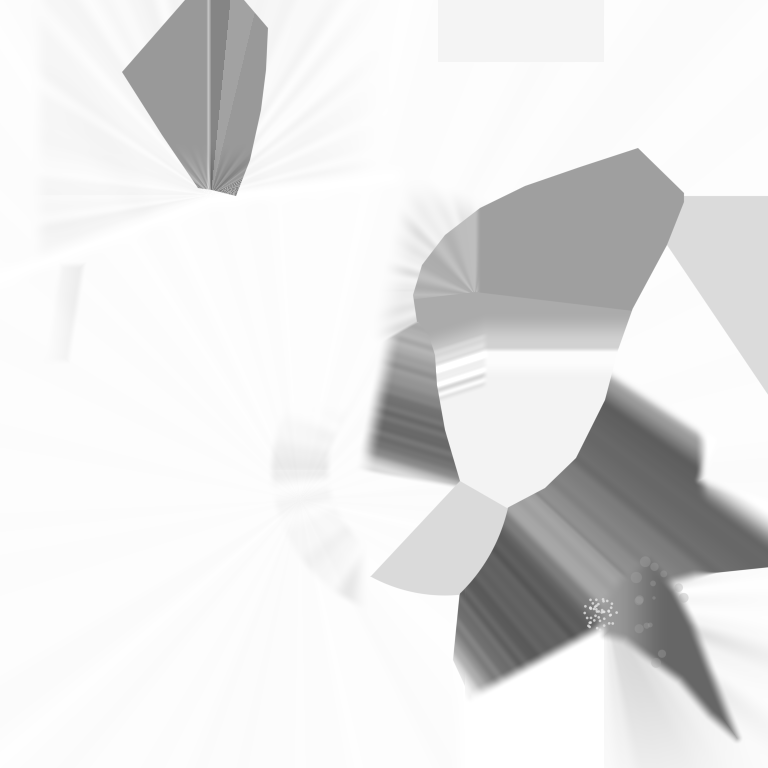
Reproduce this texture map procedurally as a WebGL 2 fragment shader.

```glsl
#version 300 es
precision highp float;
// Grey petals with streaked shading over a nearly white, faintly rayed ground.
// Outlines are polygon and arc distances; shading uses ramps along bands or
// around fan centres, with value noise for streaks and hashed specks.
#define SPAN 7.68
#define GROUND 0.985
#define CROWN_GREY 0.625
#define PALE_GREY 0.855
#define STREAK 0.07
#define SPECKS 60
#define SOFT 0.07
uniform vec2 u_resolution;
out vec4 fragColor;

float hash(float n) { return fract(sin(n * 127.1) * 43758.5453); }
float noise(float x) {
  float f = fract(x);
  return mix(hash(floor(x)), hash(floor(x) + 1.0), f * f * (3.0 - 2.0 * f));
}
float rays(vec2 p, vec2 c, float n) { return noise(atan(p.y - c.y, p.x - c.x) * n + 90.0); }
float rise(float x, float a, float b) { return smoothstep(a, b, x); }
float fill(float d, float w) { return 1.0 - smoothstep(-w, w, d); }
float ramp(float v, float k, float a, float b, float next) { return mix(v, next, rise(k, a, b)); }
float polygon(vec2 p, float v[24]) {
  float d = SPAN, s = 1.0;
  vec2 b = vec2(v[22], v[23]);
  for (int i = 0; i < 24; i += 2) {
    vec2 a = vec2(v[i], v[i + 1]), e = b - a, w = p - a;
    d = min(d, length(w - e * clamp(dot(w, e) / dot(e, e), 0.0, 1.0)));
    bvec3 c = bvec3(p.y >= a.y, p.y < b.y, e.x * w.y > e.y * w.x);
    if (all(c) || all(not(c))) s = -s;
    b = a;
  }
  return s * d;
}

// Pale ground: rays, ridge, panels and veil
float ground(vec2 p, float aa) {
  float v = GROUND + 0.01 * rays(p, vec2(3, 5), 14.0);
  float x = p.x - 2.1, ridge = p.y - 2.0 + 0.25 * x - 0.123 * abs(x);
  v -= 0.04 * rays(p, vec2(2.1, 1.95), 16.0) * fill(ridge, 0.04) * rise(p.x, 0.3, 0.5) * fill(p.x - 3.5, 0.45);
  v = mix(v, 1.0, fill(abs(ridge) - 0.07, 0.08) * fill(p.x - 4.0, 0.1));
  float strip = max(abs(p.x - 0.65 + 0.16 * (p.y - 3.1)) - 0.11, abs(p.y - 3.13) - 0.48);
  v -= 0.07 * fill(strip, 0.04) * rise(p.x, 0.4, 0.9);
  vec2 hub = vec2(4.2, 4.7);
  v -= 0.08 * rays(p, hub, 9.0) * fill(abs(length(p - hub) - 1.2) - 0.28, 0.05) * fill(p.x - 3.6, 0.1) * rise(p.y, 4.0, 4.6);
  v = mix(v, 0.955, fill(max(abs(p.x - 5.21) - 0.83, p.y - 0.62), aa));
  float corner = max(max(1.96 - p.y, 6.67 - p.x), 0.56 * (p.y - 2.45) - 0.83 * (p.x - 6.67));
  v = mix(v, 0.86, fill(corner, aa));
  float fade = 1.0 - rise(length(p - vec2(6.04, 6.3)), 0.2, 2.2);
  float fan = 1.0 - (0.04 + 0.12 * fade) * rays(p, vec2(6.04, 6), 9.0) * step(6.04, p.x);
  v = mix(v, fan, rise(p.y, 5.65, 5.9) * rise(p.x, 4.5, 4.7));
  float veil = rise(p.x - 4.1 + 0.22 * (p.y - 1.9), -0.12, 0.2) * rise(p.y - 1.75 - 0.35 * (p.x - 4.1), -0.05, 0.3);
  return mix(v, 0.86 + 0.1 * rays(p, vec2(4.8, 2.9), 10.0), veil * fill(p.y - 3.35, 0.1) * fill(p.x - 4.9, 0.1));
}

// Top petal, folded around its lower tip
float topPetal(vec2 p) {
  float q = (p.x - 2.11) / max(1.95 - p.y, 0.02);
  float v = q < 0.0 ? 0.6 : q < 0.1 ? 0.52 : q < 0.24 ? 0.635 : 0.6;
  v = mix(v, 0.76, fill(abs(p.x - 2.085) - 0.012, 0.012));
  return v + 0.25 * (noise(q * 9.0) - 0.5) * rise(p.y, 1.4, 1.9);
}

// Large petal: crown, left fan, bands, pale tip
float largePetal(vec2 p, float aa) {
  float side = fill(p.x - 4.85, 0.04), t = p.y + side * 0.32 * (p.x - 4.85);
  float v = ramp(0.67, t, 3.12, 3.44, 0.82);
  v = ramp(v, t, 3.47, 3.53, 0.99);
  v = ramp(v, t, 3.6, 3.8, 0.953);
  v += side * 0.22 * (noise(t * 20.0) - 0.6) * fill(abs(t - 3.6) - 0.25, 0.04);
  float crown = mix(CROWN_GREY, 0.67 + 0.1 * rays(p, vec2(4.75, 2.95), 5.0), fill(p.x - 4.78, 0.03));
  return mix(v, crown, fill(p.y - 2.92 - 0.12 * abs(p.x - 4.75), aa));
}

// Dark streaks spreading from a far centre
float darkFan(vec2 p) {
  float k = (p.y + 0.6) / (p.x + 0.6);
  float v = ramp(0.97, k, 0.635, 0.665, 0.6);
  v = ramp(v, k, 0.66, 0.7, 0.39);
  v = ramp(v, k, 0.76, 0.91, 0.54);
  v = ramp(v, k, 0.925, 0.935, 0.64);
  v = ramp(v, k, 0.985, 1.06, 0.36);
  v = ramp(v, k, 1.2, 1.34, 0.5);
  v = ramp(v, k, 1.33, 1.43, 0.92);
  v = mix(v, 1.0, fill(k - 0.715, 0.025) * rise(p.x, 6.95, 7.1));
  return v + STREAK * (noise(k * 60.0) - 0.5);
}

void main() {
  vec2 p = gl_FragCoord.xy / u_resolution * SPAN;
  p.y = SPAN - p.y;
  float aa = 0.7 * SPAN / u_resolution.y, v = ground(p, aa);

  // dark left panel
  float t = p.y - 0.3 * (p.x - 4.0);
  float shade = ramp(0.68, t, 3.4, 3.7, 0.59);
  shade = ramp(shade, t, 3.68, 4.1, 0.44);
  shade = ramp(shade, t, 4.5, 4.78, 0.88) + STREAK * (noise(t * 18.0) - 0.5);
  float panel = rise(p.x - 3.9 + 0.2 * (p.y - 3.4), -0.1, 0.12) * fill(3.4 - 0.56 * (p.x - 3.85) - p.y, 0.02);
  v = mix(v, shade, panel * fill(p.y - 4.7 - 0.17 * (p.x - 3.6), 0.03) * fill(p.x - 4.62, aa));

  // dark fan, tail and specks
  float fan = polygon(p, float[24](6.05, 3.68, 7.14, 4.4, 7.0, 4.8, 7.9, 5.1, 7.9, 5.65, 6.95, 5.75,
    6.6, 5.85, 5.95, 6.3, 4.7, 6.97, 4.53, 6.6, 4.6, 5.9, 4.5, 5.7));
  float soft = p.x < 4.65 ? aa : mix(SOFT, aa, rise(p.x, 6.9, 7.2) * step(5.3, p.y));
  v = mix(v, darkFan(p), fill(fan, soft));
  float tail = polygon(p, float[24](6.2, 5.8, 6.5, 5.6, 6.75, 5.9, 6.93, 6.25, 7.1, 6.7, 7.37, 7.38,
    7.1, 7.15, 6.8, 6.8, 6.45, 6.55, 6.25, 6.4, 6.05, 6.35, 6.0, 6.1));
  v = mix(v, ramp(0.6, p.x, 6.1, 6.7, 0.4), fill(tail, SOFT));
  for (int i = 0; i < SPECKS; i++) {
    float n = float(i), a = 6.283 * hash(n + 0.3), r = sqrt(hash(n + 0.6));
    bool fine = i % 4 > 0;
    vec2 c = fine ? vec2(6, 6.13) : vec2(6.6, 6.1);
    c += r * vec2(cos(a), sin(a)) * (fine ? vec2(0.18) : vec2(0.3, 0.65));
    float size = fine ? 0.013 : 0.06 * r;
    v = mix(v, fine ? 0.9 : 0.65, fill(length(p - c) - size, aa) * (fine ? 0.8 : 0.35));
  }

  // pale lower petal, large petal, top petal
  float lower = max(length(p - vec2(4.45, 4.4)) - 1.555, length(p - vec2(3.4, 4.7)) - 1.722);
  v = mix(v, PALE_GREY, fill(max(lower, 6.643 - dot(p, vec2(0.73, 0.683))), aa));
  float crown = polygon(p, float[24](6.38, 1.48, 6.84, 1.93, 6.84, 2.02, 6.67, 2.45, 6.32, 3.1, 4.17, 3.22,
    4.13, 2.95, 4.22, 2.65, 4.45, 2.35, 4.8, 2.08, 5.25, 1.86, 5.8, 1.67));
  float tip = polygon(p, float[24](6.34, 3.05, 6.18, 3.5, 6.05, 4.0, 5.76, 4.58, 5.45, 4.88, 5.07, 5.08,
    4.6, 4.81, 4.45, 4.3, 4.37, 3.85, 4.35, 3.55, 4.29, 3.36, 4.17, 3.2));
  v = mix(v, largePetal(p, aa), fill(min(crown, tip), aa));
  float top = polygon(p, float[24](1.85, 0.0, 1.22, 0.72, 1.62, 1.35, 1.98, 1.88, 2.12, 1.9, 2.36, 1.96,
    2.5, 1.6, 2.61, 1.1, 2.66, 0.7, 2.68, 0.28, 2.44, 0.0, 2.1, -0.3));
  v = mix(v, topPetal(p), fill(top, aa));
  fragColor = vec4(vec3(clamp(v, 0.0, 1.0)), 1);
}
```
